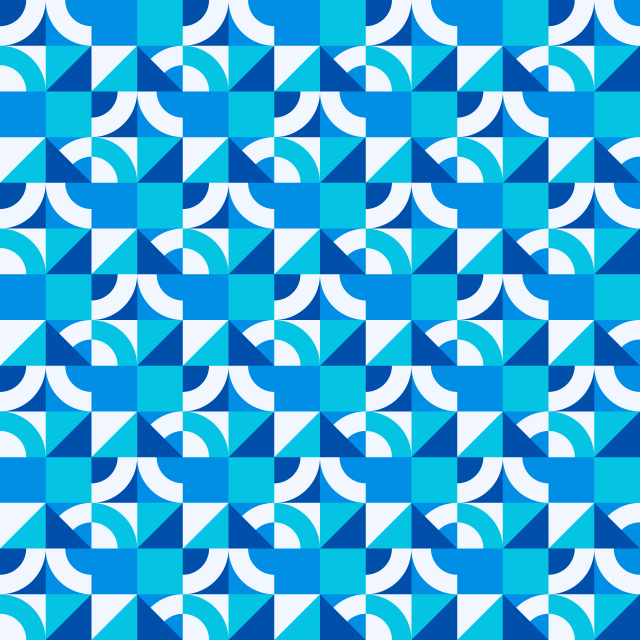
Reproduce this pattern procedurally as a WebGL 2 fragment shader.

```glsl
#version 300 es
precision highp float;
// Geometric mosaic of square tiles: quarter rings, split triangles and plain squares.

uniform vec2 u_resolution;
out vec4 outColor;

const float TILES = 14.0;        // tiles across the canvas
const float TILES_PER_UNIT = 4.0; // tiles in one horizontal repeat
const float PAIR_SHIFT = 2.0;    // sideways shift of every second pair of rows
const float CORE_RADIUS = 0.573; // inner radius of the rings, in tiles
const float RING_RADIUS = 1.0;   // outer radius of the rings, in tiles
const int SAMPLES = 4;           // samples per pixel along each axis

const vec3 CYAN  = vec3(0.02, 0.77, 0.89);
const vec3 WHITE = vec3(0.95, 0.97, 1.00);
const vec3 BLUE  = vec3(0.00, 0.56, 0.90);
const vec3 NAVY  = vec3(0.00, 0.31, 0.67);

// Soft coverage of a signed distance, negative inside
float cover(float dist, float soft) {
    return clamp(0.5 - dist / soft, 0.0, 1.0);
}

// Quarter disc with a ring around it, centred on a tile corner
vec3 quarterRing(vec2 p, vec2 corner, vec3 back, vec3 ring, vec3 core, float soft) {
    float r = length(p - corner);
    vec3 color = mix(back, ring, cover(r - RING_RADIUS, soft));
    return mix(color, core, cover(r - CORE_RADIUS, soft));
}

// Square split along its rising diagonal
vec3 splitSquare(vec2 p, vec3 upper, vec3 lower, float soft) {
    return mix(upper, lower, cover((p.y - p.x) * inversesqrt(2.0), soft));
}

// Upper row of a pair: an arch of two rings, then two plain squares
vec3 archRow(vec2 p, int column, float soft) {
    if (column == 0) return quarterRing(p, vec2(0.0, 1.0), NAVY, WHITE, NAVY, soft);
    if (column == 1) return quarterRing(p, vec2(1.0, 1.0), BLUE, WHITE, BLUE, soft);
    return column == 2 ? BLUE : CYAN;
}

// Lower row of a pair: a ring, two split squares, a ring cut by a triangle
vec3 triangleRow(vec2 p, int column, float soft) {
    if (column == 0) return quarterRing(p, vec2(0.0), WHITE, CYAN, WHITE, soft);
    if (column == 1) return splitSquare(p, CYAN, NAVY, soft);
    if (column == 2) return splitSquare(p, WHITE, CYAN, soft);
    vec3 color = quarterRing(p, vec2(1.0, 0.0), BLUE, WHITE, BLUE, soft);
    return mix(color, NAVY, cover((p.x + p.y - 1.0) * inversesqrt(2.0), soft));
}

// Colour of the mosaic at a position measured in tiles
vec3 mosaic(vec2 position, float soft) {
    vec2 tile = floor(position);
    vec2 p = fract(position);
    float pairIndex = floor(tile.y / 2.0);
    float shift = PAIR_SHIFT * mod(pairIndex, 2.0);
    int column = int(mod(tile.x + shift, TILES_PER_UNIT));
    bool lowerRow = mod(tile.y, 2.0) < 0.5;
    return lowerRow ? triangleRow(p, column, soft) : archRow(p, column, soft);
}

void main() {
    float tilesPerPixel = TILES / min(u_resolution.x, u_resolution.y);
    float soft = tilesPerPixel / float(SAMPLES);

    // Average a grid of samples so tile borders are smooth as well
    vec3 sum = vec3(0.0);
    for (int j = 0; j < SAMPLES; j++) {
        for (int i = 0; i < SAMPLES; i++) {
            vec2 offset = (vec2(i, j) + 0.5) / float(SAMPLES) - 0.5;
            sum += mosaic((gl_FragCoord.xy + offset) * tilesPerPixel, soft);
        }
    }
    outColor = vec4(sum / float(SAMPLES * SAMPLES), 1.0);
}
```
